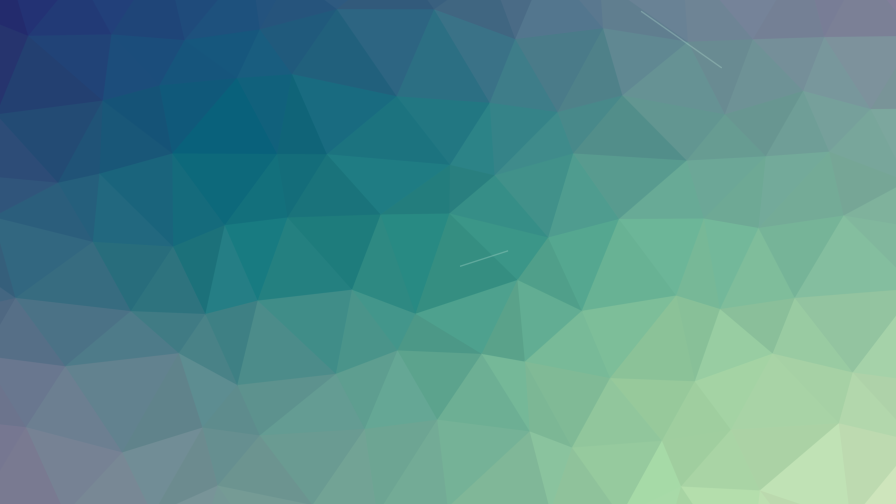
Write a Shadertoy shader that draws this background.

```glsl
const vec2 CELL = vec2(0.155, 0.135);   // mean facet size, in canvas heights
const float JITTER = 0.33;              // vertex wander, in cells
const float SHADE_VARIATION = 0.035;    // brightness spread between facets
const float GLINT_WIDTH = 0.0012;
const float GLINT_STRENGTH = 0.32;
const vec3 GLINT_COLOR = vec3(0.72, 0.88, 0.83);

// Gradient mesh: five colours from left to right on each level
const vec3 BOTTOM[5] = vec3[5](
    vec3(0.50, 0.48, 0.58), vec3(0.45, 0.58, 0.58), vec3(0.48, 0.70, 0.60),
    vec3(0.65, 0.84, 0.64), vec3(0.82, 0.90, 0.74));
const vec3 LOWER[5] = vec3[5](
    vec3(0.40, 0.44, 0.54), vec3(0.34, 0.54, 0.55), vec3(0.37, 0.65, 0.56),
    vec3(0.62, 0.82, 0.63), vec3(0.68, 0.84, 0.67));
const vec3 MIDDLE[5] = vec3[5](
    vec3(0.21, 0.38, 0.49), vec3(0.08, 0.46, 0.49), vec3(0.17, 0.55, 0.51),
    vec3(0.42, 0.70, 0.58), vec3(0.51, 0.73, 0.62));
const vec3 UPPER[5] = vec3[5](
    vec3(0.17, 0.27, 0.46), vec3(0.03, 0.37, 0.47), vec3(0.13, 0.47, 0.51),
    vec3(0.38, 0.59, 0.57), vec3(0.47, 0.63, 0.60));
const vec3 TOP[5] = vec3[5](
    vec3(0.14, 0.17, 0.44), vec3(0.12, 0.31, 0.49), vec3(0.23, 0.38, 0.50),
    vec3(0.42, 0.51, 0.58), vec3(0.51, 0.50, 0.61));

float hash(vec2 p) {
    return fract(sin(dot(p, vec2(127.1, 311.7))) * 43758.5453);
}

vec3 alongLevel(vec3 level[5], float x) {
    int i = int(min(floor(x), 3.0));
    return mix(level[i], level[i + 1], x - float(i));
}

float tent(float x) {
    return max(0.0, 1.0 - abs(x));
}

vec3 gradientColor(vec2 uv) {
    vec2 g = clamp(uv, 0.0, 1.0) * 4.0;
    return alongLevel(BOTTOM, g.x) * tent(g.y)
         + alongLevel(LOWER, g.x) * tent(g.y - 1.0)
         + alongLevel(MIDDLE, g.x) * tent(g.y - 2.0)
         + alongLevel(UPPER, g.x) * tent(g.y - 3.0)
         + alongLevel(TOP, g.x) * tent(g.y - 4.0);
}

// Staggered, jittered lattice point
vec2 vertex(vec2 id) {
    vec2 wander = vec2(hash(id), hash(id + 57.3)) * 2.0 - 1.0;
    vec2 stagger = vec2(0.5 * mod(id.y, 2.0), 0.0);
    return (id + stagger + JITTER * wander) * CELL;
}

// Signed distance to the line a-b, positive on its left
float leftOf(vec2 p, vec2 a, vec2 b) {
    vec2 e = b - a, q = p - a;
    return (e.x * q.y - e.y * q.x) / length(e);
}

// Flat facet: colour premultiplied by its coverage
vec4 facet(vec2 p, vec2 a, vec2 b, vec2 c, float aspect, float blur) {
    float inside = min(leftOf(p, a, b), min(leftOf(p, b, c), leftOf(p, c, a)));
    float coverage = smoothstep(-blur, blur, inside);
    vec2 center = (a + b + c) / 3.0;
    float shade = 1.0 + SHADE_VARIATION * (hash(center) * 2.0 - 1.0);
    vec3 color = gradientColor(center / vec2(aspect, 1.0)) * shade;
    return vec4(color, 1.0) * coverage;
}

float glint(vec2 p, vec2 a, vec2 b, float blur) {
    vec2 e = b - a, q = p - a;
    float d = length(q - e * clamp(dot(q, e) / dot(e, e), 0.0, 1.0));
    return 1.0 - smoothstep(0.0, GLINT_WIDTH + blur, d);
}

void mainImage(out vec4 fragColor, in vec2 fragCoord) {
    vec2 p = fragCoord / iResolution.y;
    float aspect = iResolution.x / iResolution.y;
    float blur = 0.75 / iResolution.y;

    // Split each nearby quad along its shorter diagonal
    vec4 sum = vec4(0.0);
    vec2 home = floor(p / CELL);
    for (int y = -1; y <= 1; y++) {
        for (int x = -1; x <= 1; x++) {
            vec2 id = home + vec2(x, y);
            vec2 a = vertex(id);
            vec2 b = vertex(id + vec2(1.0, 0.0));
            vec2 c = vertex(id + vec2(1.0, 1.0));
            vec2 d = vertex(id + vec2(0.0, 1.0));
            if (distance(a, c) < distance(b, d)) {
                sum += facet(p, a, b, c, aspect, blur);
                sum += facet(p, a, c, d, aspect, blur);
            } else {
                sum += facet(p, a, b, d, aspect, blur);
                sum += facet(p, b, c, d, aspect, blur);
            }
        }
    }
    vec3 color = sum.rgb / max(sum.a, 0.0001);

    // Pale hairlines
    float line = max(glint(p, vec2(1.273, 0.977), vec2(1.431, 0.866), blur),
                     glint(p, vec2(0.914, 0.472), vec2(1.007, 0.502), blur));
    color = mix(color, GLINT_COLOR, GLINT_STRENGTH * line);
    fragColor = vec4(color, 1.0);
}
```
